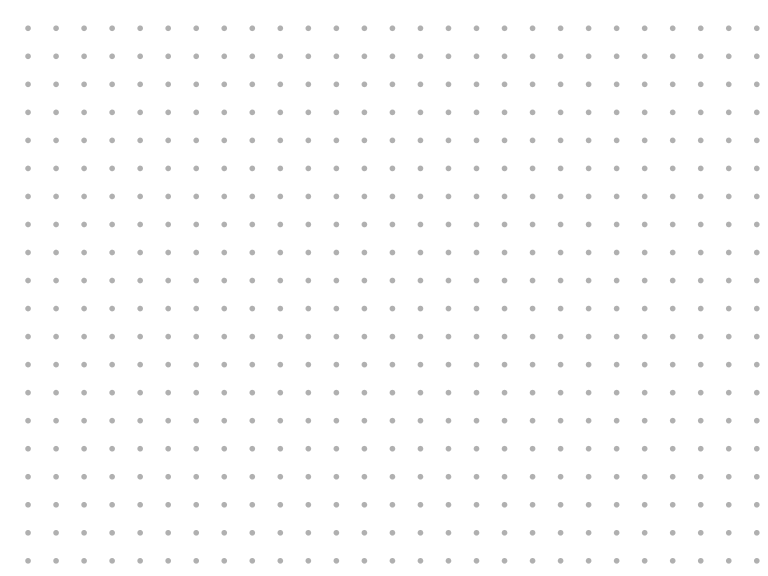
Give the GLSL for this pattern, as a WebGL 2 fragment shader.

```glsl
#version 300 es
precision highp float;
// A dot grid: small grey discs on white, 27 across and 20 down.
// Each point finds its nearest lattice node, counted from the top left,
// and is shaded by its distance to the disc centred there.

#define PITCH 0.04866                    // dot spacing, in canvas heights
#define FIRST_DOT vec2(0.0487, 0.0491)   // offset from the top left corner
#define DOT_COUNT vec2(27.0, 20.0)       // columns, rows
#define DOT_RADIUS 0.00486
#define PAPER_COLOR vec3(1.0)
#define DOT_COLOR vec3(0.69)

uniform vec2 u_resolution;
out vec4 fragColor;

// Signed distance to the closest disc of the bounded lattice.
float dotGridDistance(vec2 p) {
    vec2 node = clamp(round((p - FIRST_DOT) / PITCH), vec2(0.0), DOT_COUNT - 1.0);
    return length(p - FIRST_DOT - node * PITCH) - DOT_RADIUS;
}

void main() {
    // Canvas heights, with y running down from the top edge.
    vec2 p = vec2(gl_FragCoord.x, u_resolution.y - gl_FragCoord.y) / u_resolution.y;

    // Edge coverage over one pixel.
    float pixel = 1.0 / u_resolution.y;
    float coverage = clamp(0.5 - dotGridDistance(p) / pixel, 0.0, 1.0);

    fragColor = vec4(mix(PAPER_COLOR, DOT_COLOR, coverage), 1.0);
}
```
